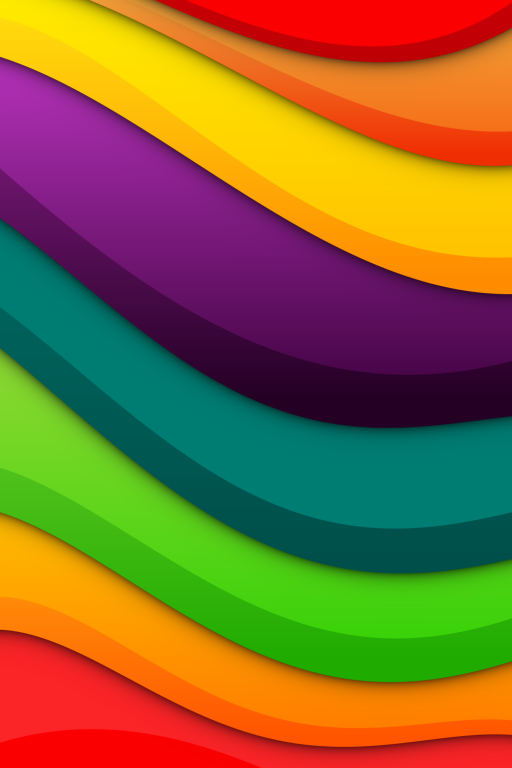
A Shadertoy shader for this background:

```glsl
#define SHADOW_STRENGTH 0.55
#define SHADOW_WIDTH 0.9
#define EDGE_SOFTNESS 0.75

// Smooth curve through five evenly spaced heights (Neville interpolation)
float curve(float k[5], float x) {
    for (int n = 1; n < 5; n++)
        for (int i = 0; i < 5 - n; i++)
            k[i] = mix(k[i], k[i + 1], (4.0 * x - float(i)) / float(n));
    return k[0];
}

// Signed distance below a curve, in percent of canvas height
float below(float k[5], vec2 p) {
    float h = 0.005;
    float aspect = iResolution.x / iResolution.y;
    float slope = (curve(k, p.x + h) - curve(k, p.x - h)) / (200.0 * h * aspect);
    return (p.y - curve(k, p.x)) / sqrt(1.0 + slope * slope);
}

// Antialiased coverage of the area above a curve
float above(float d) {
    float w = EDGE_SOFTNESS * 100.0 / iResolution.y;
    return 1.0 - smoothstep(-w, w, d);
}

// Ribbon hanging down to its rim, with a darker lip starting at the fold
void ribbon(inout vec3 color, vec2 p, float rim[5], float fold[5], vec2 span,
            vec3 bodyTop, vec3 bodyLow, vec3 lipTop, vec3 lipLow) {
    float d = below(rim, p);
    float t = clamp((p.y - span.x) / (span.y - span.x), 0.0, 1.0);
    vec3 body = mix(bodyTop, bodyLow, t);
    vec3 lip = mix(lipTop, lipLow, t);
    color *= 1.0 - SHADOW_STRENGTH * exp(-max(d, 0.0) / SHADOW_WIDTH);
    color = mix(color, mix(lip, body, above(below(fold, p))), above(d));
}

void mainImage(out vec4 fragColor, in vec2 fragCoord) {
    // x runs 0 to 1, y is percent of height measured from the top
    vec2 p = fragCoord / iResolution.xy;
    p.y = 100.0 * (1.0 - p.y);

    // Red floor with a low mound
    float mound[5] = float[5](96.7, 95.2, 99.7, 108.0, 117.0);
    vec3 color = mix(vec3(0.98, 0.0, 0.0), vec3(0.985, 0.14, 0.15), above(below(mound, p)));

    // Ribbons, stacked from the lowest to the topmost
    // Amber
    ribbon(color, p, float[5](82.0, 88.3, 95.7, 97.0, 95.7),
           float[5](77.7, 84.4, 92.7, 94.7, 93.8), vec2(67.0, 96.0),
           vec3(1.0, 0.74, 0.0), vec3(1.0, 0.48, 0.0),
           vec3(1.0, 0.67, 0.05), vec3(1.0, 0.33, 0.0));
    // Green
    ribbon(color, p, float[5](66.7, 75.5, 84.9, 88.8, 86.1),
           float[5](60.9, 69.5, 78.9, 83.1, 80.5), vec2(46.0, 86.0),
           vec3(0.56, 0.85, 0.2), vec3(0.2, 0.82, 0.02),
           vec3(0.43, 0.81, 0.17), vec3(0.12, 0.67, 0.0));
    // Teal
    ribbon(color, p, float[5](45.3, 59.4, 70.3, 74.6, 72.8),
           float[5](40.0, 53.6, 64.6, 68.8, 66.7), vec2(29.0, 73.0),
           vec3(0.0, 0.49, 0.45), vec3(0.0, 0.49, 0.45),
           vec3(0.0, 0.41, 0.38), vec3(0.0, 0.31, 0.29));
    // Purple
    ribbon(color, p, float[5](28.4, 41.7, 52.2, 55.7, 54.2),
           float[5](21.9, 35.3, 44.7, 48.7, 47.0), vec2(9.0, 52.0),
           vec3(0.7, 0.19, 0.72), vec3(0.25, 0.01, 0.25),
           vec3(0.55, 0.12, 0.55), vec3(0.14, 0.0, 0.14));
    // Yellow
    ribbon(color, p, float[5](7.4, 15.6, 26.2, 34.9, 38.3),
           float[5](2.3, 10.7, 22.4, 31.0, 33.5), vec2(0.0, 36.0),
           vec3(1.0, 0.92, 0.0), vec3(1.0, 0.75, 0.0),
           vec3(1.0, 0.88, 0.05), vec3(1.0, 0.55, 0.0));
    // Orange
    ribbon(color, p, float[5](-3.9, 2.2, 10.7, 18.6, 21.5),
           float[5](-5.9, 0.0, 7.8, 14.6, 17.1), vec2(0.0, 20.0),
           vec3(0.96, 0.66, 0.24), vec3(0.96, 0.4, 0.07),
           vec3(0.95, 0.62, 0.22), vec3(0.94, 0.18, 0.01));
    // Scarlet
    ribbon(color, p, float[5](-9.1, -1.6, 5.2, 8.1, 3.6),
           float[5](-11.1, -3.3, 3.4, 6.0, 0.3), vec2(0.0, 8.0),
           vec3(0.98, 0.0, 0.0), vec3(0.98, 0.0, 0.0),
           vec3(0.78, 0.0, 0.02), vec3(0.74, 0.0, 0.02));

    fragColor = vec4(color, 1.0);
}
```
